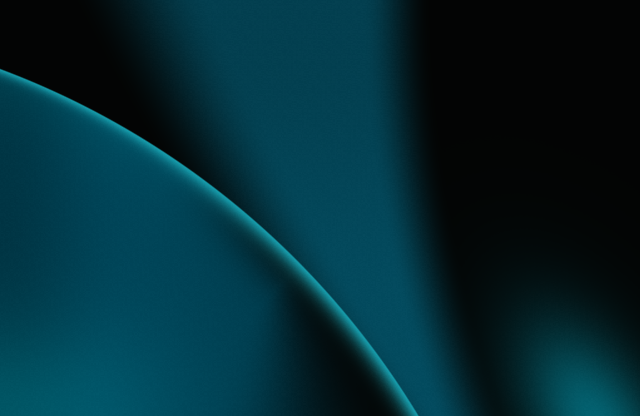
A Shadertoy shader for this background:

```glsl
// Dark teal abstract: a large rim-lit disc, a curved light band and a corner glow.
#define DISC_CENTER vec2(-0.696, -1.029)
#define DISC_RADIUS 1.989
#define GLOW_CENTER vec2(1.435, -0.02)
#define GLOW_AXIS vec2(-0.5, 0.866)
#define BLACK vec3(0.012, 0.016, 0.014)
#define TEAL vec3(0.0, 0.245, 0.315)
#define GLOW_COLOR vec3(0.0, 0.37, 0.43)
#define RIM_COLOR vec3(0.09, 0.62, 0.68)
#define GRAIN 0.012
#define GRAIN_CELLS 332.0

float hash(vec2 p) {
    return fract(sin(dot(p, vec2(127.1, 311.7))) * 43758.5453);
}

float gauss(float x) {
    return exp(-x * x);
}

// Soft band between two parabolic edges; t runs from top to bottom.
vec3 lightBand(vec2 p) {
    float t = 1.0 - p.y;
    float leftEdge = 0.34 + 0.44 * t + 0.16 * t * t;
    float rightEdge = 0.955 + 0.175 * t * t;
    float softLeft = mix(0.17, 0.11, t);
    float mask = smoothstep(-softLeft, softLeft, p.x - leftEdge)
               * smoothstep(0.085, -0.085, p.x - rightEdge);
    return TEAL * mix(0.95, 1.12, smoothstep(0.1, 0.75, t)) * mask;
}

// Tilted elliptical glow with a wide faint halo.
vec3 cornerGlow(vec2 p) {
    vec2 d = p - GLOW_CENTER;
    float along = dot(d, GLOW_AXIS);
    float across = dot(d, vec2(GLOW_AXIS.y, -GLOW_AXIS.x));
    float core = gauss(length(vec2(along / 0.26, across / 0.135)));
    float halo = gauss(length(vec2(along / 0.45, across / 0.27)));
    return GLOW_COLOR * (0.93 * core + 0.07 * halo);
}

// Disc interior: teal fill, dark crescent near the lower rim, bright rim.
vec3 discSurface(vec2 p, float depth, float angle) {
    float shade = mix(0.84, 1.09, smoothstep(0.0, 0.3, p.x));
    shade *= mix(1.0, 0.9, smoothstep(0.3, 0.75, p.x));
    vec3 color = TEAL * shade;
    color += vec3(0.0, 0.13, 0.13) * gauss(length(p / vec2(0.35, 0.22)));
    color += vec3(0.0, 0.06, 0.06) * exp(-depth / 0.07) * smoothstep(0.8, 1.1, angle);

    float crescentWidth = mix(0.40, 0.08, clamp((angle - 0.545) / 0.23, 0.0, 1.0));
    float crescent = gauss(depth / crescentWidth) * smoothstep(0.98, 0.74, angle);
    color = mix(color, BLACK, crescent);

    float rimWidth = mix(0.027, 0.013, smoothstep(0.75, 1.15, angle));
    float rim = exp(-pow(max(depth, 0.0) / rimWidth, 1.4));
    return mix(color, RIM_COLOR, rim);
}

void mainImage(out vec4 fragColor, in vec2 fragCoord) {
    vec2 p = fragCoord / iResolution.y;
    float pixel = 1.0 / iResolution.y;

    vec3 color = BLACK + lightBand(p) + cornerGlow(p);

    // Disc over the background
    vec2 radial = p - DISC_CENTER;
    float depth = DISC_RADIUS - length(radial);
    float angle = atan(radial.y, radial.x);
    float cover = smoothstep(-pixel, pixel, depth);
    color = mix(color, discSurface(p, depth, angle), cover);

    // Fine grain, scaled by the local light
    float grain = hash(floor(p * GRAIN_CELLS)) - 0.5;
    color += grain * GRAIN * smoothstep(0.0, 0.2, color.b);

    fragColor = vec4(clamp(color, 0.0, 1.0), 1.0);
}
```
